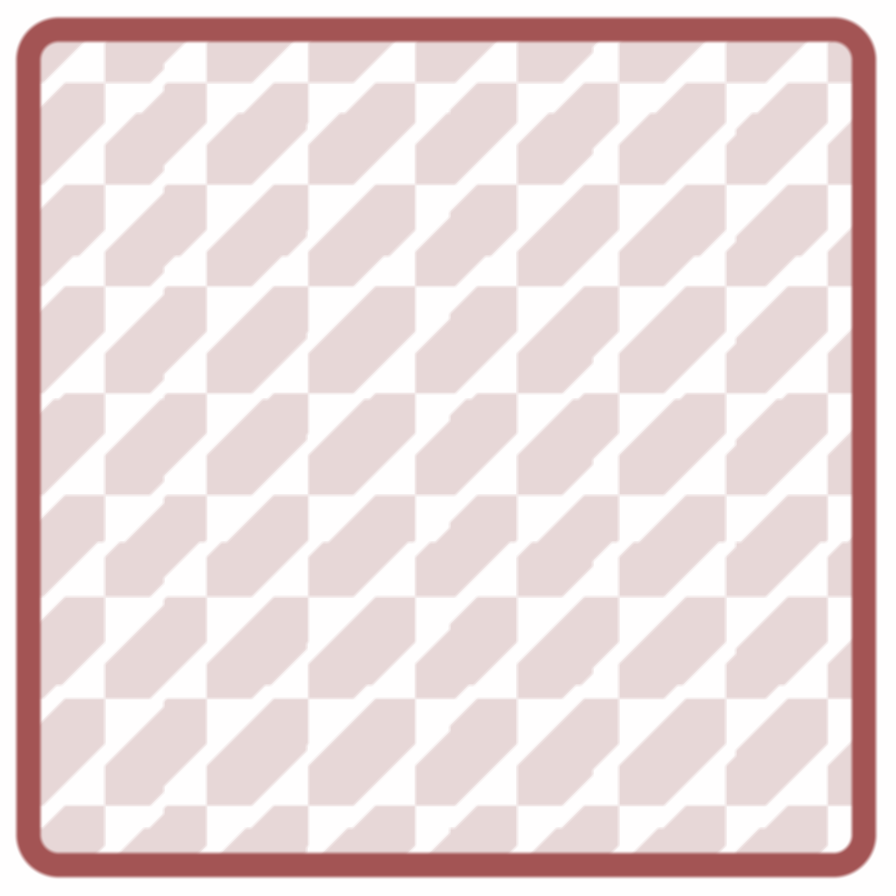
A WebGL 2 fragment shader for this pattern:

```glsl
#version 300 es
precision highp float;
// Slanted hexagon tiles with stepped notches inside a rounded red frame.
uniform vec2 u_resolution;
out vec4 fragColor;

// 1 inside a hexagon, 0 in the white gaps; p runs down from the top left.
float hexagonTile(vec2 p) {
  // A thin strip is dropped at regular intervals, which notches the diagonals.
  vec2 stripsDropped = floor((p - vec2(0.1829, 0.1263)) / 0.1596);
  vec2 source = p + 0.00598 * stripsDropped;
  vec2 cell = fract((source - vec2(0.1112, 0.0865)) / 0.1195);

  // Cut the upper left and lower right corners of each square cell.
  float diagonal = cell.x + cell.y;
  return step(0.627, diagonal) * step(diagonal, 2.0 - 0.578);
}

float roundedBox(vec2 p, float halfSize, float radius) {
  vec2 q = abs(p) - halfSize + radius;
  return length(max(q, 0.0)) + min(max(q.x, q.y), 0.0) - radius;
}

void main() {
  vec2 p = gl_FragCoord.xy / u_resolution;
  p.y = 1.0 - p.y;
  float pixel = 1.0 / min(u_resolution.x, u_resolution.y);

  // Average a small grid of samples for soft tile edges.
  float footprint = max(pixel, 0.0042);
  float coverage = 0.0;
  for (int j = 0; j < 5; j++) {
    for (int i = 0; i < 5; i++) {
      vec2 offset = (vec2(i, j) - 2.0) / 5.0;
      coverage += hexagonTile(p + offset * footprint) / 25.0;
    }
  }

  vec3 white = vec3(1.0, 0.995, 0.995);
  vec3 palePink = vec3(0.906, 0.843, 0.843);
  vec3 frameRed = vec3(0.64, 0.33, 0.33);

  // Tiles fill the panel; the frame is a stroke along its outline.
  float outline = roundedBox(p - vec2(0.498, 0.4993), 0.4662, 0.034);
  float softness = max(pixel, 0.003);
  vec3 color = mix(white, palePink, coverage * step(outline, 0.0));
  float frame = 1.0 - smoothstep(-softness, softness, abs(outline) - 0.0135);
  fragColor = vec4(mix(color, frameRed, frame), 1.0);
}
```
